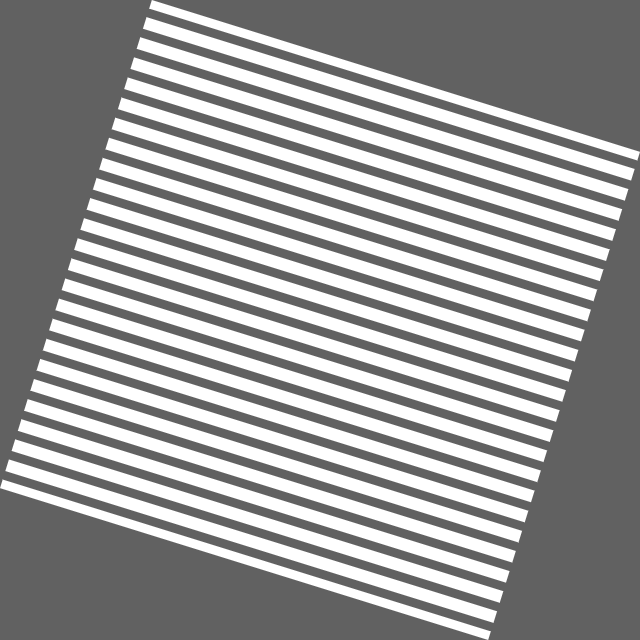
Reproduce this pattern procedurally as a Shadertoy shader.

```glsl
// Tilted square of parallel white stripes on a plain grey ground.

const vec3  GROUND_COLOR = vec3(0.38);
const vec3  STRIPE_COLOR = vec3(1.0);
const float TILT         = 0.3016;   // clockwise, in radians
const float SQUARE_SIDE  = 0.7988;   // corners touch the canvas edges
const float PERIOD       = 0.0329;   // 25 stripes, the outer two trimmed
const float STRIPE_WIDTH = 0.0190;

// Turns a point so that the tilted square becomes axis-aligned.
vec2 rotate(vec2 p, float angle) {
    float c = cos(angle), s = sin(angle);
    return vec2(c * p.x - s * p.y, s * p.x + c * p.y);
}

// Signed distance to horizontal bands, one centred on y = 0.
float stripeDistance(float y) {
    float offset = y - PERIOD * floor(y / PERIOD + 0.5);
    return abs(offset) - 0.5 * STRIPE_WIDTH;
}

// Signed distance to the sides of a centred square.
float squareDistance(vec2 p) {
    vec2 d = abs(p) - 0.5 * SQUARE_SIDE;
    return max(d.x, d.y);
}

void mainImage(out vec4 fragColor, in vec2 fragCoord) {
    // Centred canvas units
    float canvas = min(iResolution.x, iResolution.y);
    float pixel = 1.0 / canvas;
    vec2 p = rotate((fragCoord - 0.5 * iResolution.xy) / canvas, TILT);

    // Stripes clipped by the square
    float dist = max(stripeDistance(p.y), squareDistance(p));

    // Edge coverage over one pixel
    float coverage = clamp(0.5 - dist / pixel, 0.0, 1.0);
    fragColor = vec4(mix(GROUND_COLOR, STRIPE_COLOR, coverage), 1.0);
}
```
